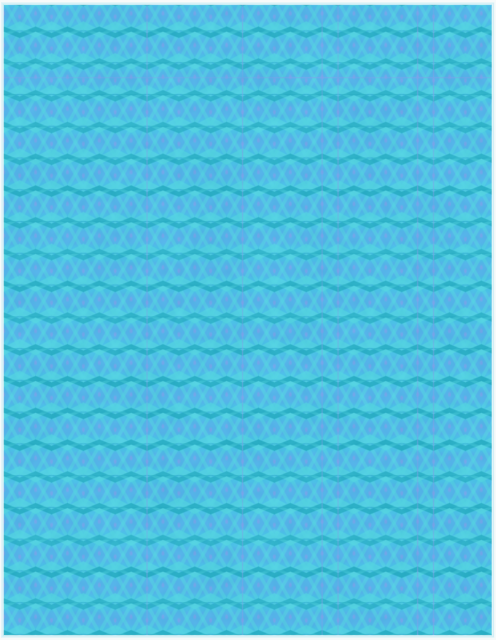
Write a WebGL 2 fragment shader that draws this pattern.

```glsl
#version 300 es
precision highp float;
// Sheet of translucent teal and blue zigzag bands on a white margin, with thin violet seams.

uniform vec2 u_resolution;
out vec4 outColor;

const vec2 TILES = vec2(15.58, 20.15);      // repeats per canvas width and height
const vec2 ANCHOR = vec2(0.489, 0.3958);    // a tile corner, measured from the top left
const vec4 SHEET = vec4(0.0075, 0.0075, 0.9915, 0.9925); // left, bottom, right, top

const vec3 WHITE = vec3(0.97, 0.98, 0.98);
const vec3 PALE = vec3(0.76, 0.92, 0.96);
const vec3 BLUE = vec3(0.29, 0.75, 0.90);
const vec3 PERIWINKLE = vec3(0.33, 0.70, 0.91);
const vec3 TEAL = vec3(0.33, 0.83, 0.88);
const vec3 DEEP_TEAL = vec3(0.15, 0.67, 0.76);
const vec3 VIOLET = vec3(0.50, 0.63, 0.91);

float hash(float n) {
    return fract(sin(n * 91.7) * 4375.85);
}

vec2 gradient(vec2 cell) {
    float angle = 6.2832 * hash(dot(cell, vec2(1.0, 57.3)));
    return vec2(cos(angle), sin(angle));
}

float gradientNoise(vec2 p) {
    vec2 i = floor(p), f = fract(p);
    vec2 s = f * f * (3.0 - 2.0 * f);
    vec2 e = vec2(1.0, 0.0);
    float low = mix(dot(gradient(i), f), dot(gradient(i + e.xy), f - e.xy), s.x);
    float high = mix(dot(gradient(i + e.yx), f - e.yx),
                     dot(gradient(i + e.xx), f - e.xx), s.x);
    return mix(low, high, s.y);
}

// Triangle wave of period 1: +1 at whole numbers, -1 halfway between.
float triangle(float x) {
    return 4.0 * abs(fract(x) - 0.5) - 1.0;
}

float cover(float d, float aa) {
    return 1.0 - smoothstep(-aa, aa, d);
}

// Coverage of a zigzag stripe, with distance corrected for its slope.
float zigzag(float y, float wave, float amplitude, float halfWidth, float aa) {
    float slope = 4.0 * amplitude;
    float d = abs(y - amplitude * wave) / sqrt(1.0 + slope * slope);
    return cover(d - halfWidth, aa);
}

float stripe(float d, float halfWidth, float aa) {
    return cover(abs(d) - halfWidth, aa);
}

vec3 zigzagTile(vec2 p, float aa) {
    float wave = triangle(p.x);
    float mid = fract(p.y) - 0.5;            // from the centre of the row
    float edge = p.y - round(p.y);           // from the nearest row line
    float row = hash(round(p.y));

    // Blue ground, more violet through the middle of each row
    vec3 color = mix(BLUE, PERIWINKLE, 1.0 - smoothstep(0.14, 0.34, abs(mid)));

    // Crossing light bands
    float rising = zigzag(mid, wave, 0.45, 0.055, aa);
    float falling = zigzag(mid, -wave, 0.45, 0.055, aa);
    color = mix(color, TEAL, 0.55 * rising);
    color = mix(color, TEAL, 0.55 * falling);

    // Light and dark chevrons overlapping along the row line
    color = mix(color, TEAL, 0.70 * zigzag(edge + 0.05, -wave, 0.13, 0.11, aa));
    float dark = zigzag(edge - 0.04, wave, 0.10, 0.075, aa);
    color = mix(color, DEEP_TEAL, (0.72 + 0.18 * row) * dark);
    color = mix(color, TEAL, 0.35 * zigzag(edge - 0.02, -wave, 0.13, 0.05, aa));
    color = mix(color, DEEP_TEAL, 0.55 * stripe(edge, 0.012, aa));

    // Violet flecks between the crossings
    vec2 fleck = vec2(p.x - round(p.x * 2.0) * 0.5, mid - 0.06 * wave);
    color = mix(color, VIOLET, 0.65 * cover(length(fleck * vec2(1.0, 0.65)) - 0.045, aa));
    return color;
}

// Seams every third tile, with a second one half a tile before those on the right.
float seams(vec2 p, float aa) {
    float group = round(p.x / 3.0);
    float main = stripe(p.x - 3.0 * group, 0.018, aa) * step(-1.5, group);
    float nextGroup = round((p.x + 0.5) / 3.0);
    float twin = stripe(p.x + 0.5 - 3.0 * nextGroup, 0.018, aa) * step(0.5, nextGroup);
    float across = stripe(p.y + 5.53, 0.018, aa);
    float wear = 0.65 + 0.5 * gradientNoise(p * vec2(0.4, 1.7));
    return max(max(main, twin), across) * wear;
}

void main() {
    vec2 uv = gl_FragCoord.xy / u_resolution;
    vec2 p = (vec2(uv.x, 1.0 - uv.y) - ANCHOR) * TILES;
    float aa = max(0.03, 0.8 * TILES.y / u_resolution.y);

    // Printed pattern with seams and slight tonal wear
    vec3 color = zigzagTile(p, aa);
    color = mix(color, VIOLET, 0.75 * seams(p, aa));
    color += 0.018 * gradientNoise(p * 4.3) + 0.012 * gradientNoise(p * 0.6);

    // White margin with a pale outline
    vec2 inset = min(uv - SHEET.xy, SHEET.zw - uv) * TILES;
    float outside = -min(inset.x, inset.y);
    vec3 margin = mix(WHITE, PALE, 0.8 * stripe(outside - 0.05, 0.02, aa));
    color = mix(margin, color, cover(outside, aa));

    outColor = vec4(color, 1.0);
}
```
